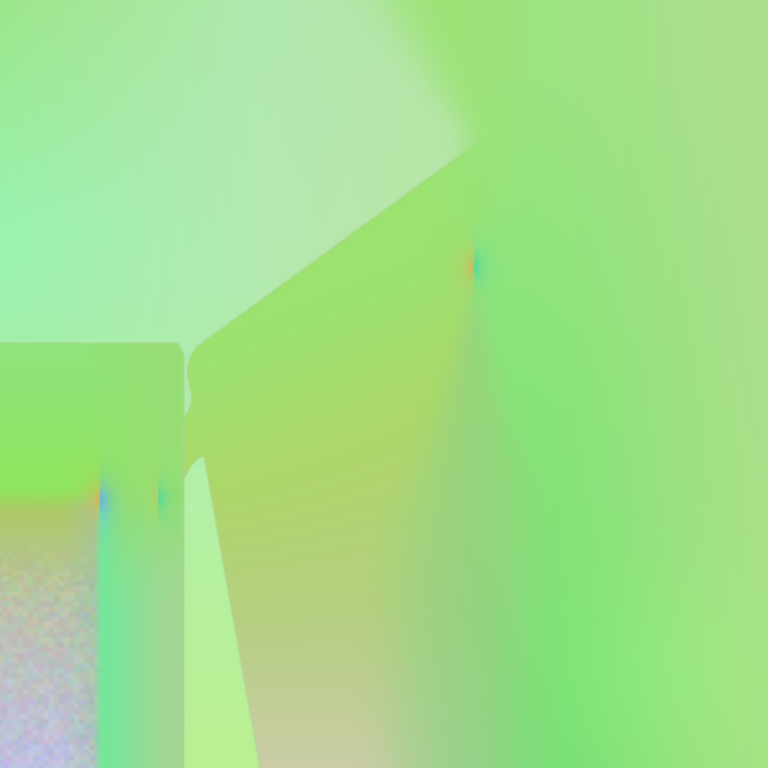
Reproduce this texture map procedurally as a Shadertoy shader.

```glsl
// Soft green direction-map texture: a pale upper field, a low block on the left,
// a warm slanted panel and a broad green field on the right. Regions are cut by
// distance functions and filled with colour ramps, sparks and a little grain.

const vec2 BLOCK_CORNER = vec2(0.2396, 0.5535);
const vec2 PANEL_CORNER = vec2(0.254, 0.547);
const float PANEL_SLOPE = 0.729;
const vec2 WEDGE_TIP = vec2(0.2656, 0.405);
const float WEDGE_SLOPE = 0.180;
const vec2 WINDOW_CORNER = vec2(0.130, 0.349);
const vec2 STRIP_SPARK = vec2(0.206, 0.352);
const vec2 PANEL_SPARK = vec2(0.617, 0.653);
const vec3 SPARK_WARM = vec3(0.86, 0.70, 0.35);
const vec3 SPARK_COOL = vec3(0.28, 0.85, 0.65);
const vec3 SPARK_BLUE = vec3(0.40, 0.68, 0.95);
const vec3 RIM_COLOR = vec3(0.68, 0.82, 0.60);
const float GRAIN_SCALE = 150.0;
const float GRAIN_AMOUNT = 0.09;

float hash(vec2 p) {
    return fract(sin(dot(p, vec2(127.1, 311.7))) * 43758.5453);
}

float noise(vec2 p) {
    vec2 i = floor(p), f = fract(p);
    f = f * f * (3.0 - 2.0 * f);
    return mix(mix(hash(i), hash(i + vec2(1, 0)), f.x),
               mix(hash(i + vec2(0, 1)), hash(i + vec2(1, 1)), f.x), f.y);
}

// Three colour ramp over 0..1 with the middle colour at m
vec3 ramp(vec3 a, vec3 b, vec3 c, float m, float t) {
    return t < m ? mix(a, b, clamp(t / m, 0.0, 1.0))
                 : mix(b, c, clamp((t - m) / (1.0 - m), 0.0, 1.0));
}

// Small point split into a warm left and a cool right half
vec3 spark(vec3 col, vec2 d, vec3 warm, vec3 cool, float size) {
    float glow = exp(-length(d * vec2(1.0, 0.65)) / size);
    return mix(col, mix(warm, cool, smoothstep(-0.0015, 0.0015, d.x)), glow);
}

vec3 paleField(vec2 p) {
    float h = (p.y - 0.55) / 0.45;
    vec3 left = ramp(vec3(0.63, 0.94, 0.67), vec3(0.60, 0.95, 0.69), vec3(0.61, 0.90, 0.54), 0.33, h);
    vec3 middle = ramp(vec3(0.70, 0.92, 0.68), vec3(0.70, 0.91, 0.70), vec3(0.69, 0.91, 0.68), 0.6, h);
    vec3 right = mix(vec3(0.74, 0.90, 0.66), vec3(0.70, 0.90, 0.66), h);
    vec3 upper = ramp(left, middle, right, 0.62, p.x / 0.53);
    vec3 wedge = mix(vec3(0.73, 0.94, 0.57), vec3(0.70, 0.94, 0.66), p.y / 0.4);
    return mix(wedge, upper, smoothstep(0.38, 0.46, p.y));
}

vec3 greenField(vec2 p) {
    // Warm panel, its ramp tilted with the slanted edge
    float s = p.y - 0.4 * (p.x - 0.4) * smoothstep(0.1, 0.5, p.y);
    vec3 warm = ramp(vec3(0.79, 0.80, 0.65), vec3(0.71, 0.81, 0.50), vec3(0.68, 0.84, 0.41), 0.5, s / 0.4);
    warm = mix(warm, vec3(0.61, 0.885, 0.435), smoothstep(0.36, 0.62, s));
    // Green valley, paling toward the right
    vec3 valley = ramp(vec3(0.47, 0.87, 0.46), vec3(0.53, 0.89, 0.47), vec3(0.61, 0.89, 0.51), 0.55, p.y / 0.9);
    vec3 far = mix(vec3(0.65, 0.88, 0.52), vec3(0.68, 0.87, 0.56), p.y);
    vec3 cool = mix(valley, far, smoothstep(0.68, 1.03, p.x));
    cool.g += 0.03 * exp(-dot(p - vec2(0.85, 0.12), p - vec2(0.85, 0.12)) / 0.02);
    // The fold between them sharpens toward the spark
    float below = max(PANEL_SPARK.y - p.y, 0.0);
    float open = smoothstep(0.0, 0.12, p.y - PANEL_SPARK.y);
    float w = mix(0.02 + 0.12 * smoothstep(0.0, 0.4, below), 0.12, open);
    float fold = smoothstep(-w, w, p.x - PANEL_SPARK.x + 0.02 * smoothstep(0.1, 0.6, below));
    vec3 col = mix(warm, cool, fold);
    col = mix(col, vec3(0.58, 0.80, 0.53), 0.45 * fold * (1.0 - fold) * 4.0 * smoothstep(0.0, 0.1, below));
    return spark(col, p - PANEL_SPARK, SPARK_WARM, SPARK_COOL, 0.010);
}

vec3 blockField(vec2 p) {
    vec3 top = mix(vec3(0.56, 0.90, 0.37), vec3(0.56, 0.89, 0.47), smoothstep(0.35, 0.54, p.y));
    top = mix(top, vec3(0.59, 0.87, 0.45), smoothstep(0.10, 0.22, p.x));
    // Grainy window, fading from olive to lilac
    vec3 window = ramp(vec3(0.75, 0.75, 0.89), vec3(0.73, 0.76, 0.68), vec3(0.68, 0.79, 0.40), 0.62, p.y / 0.335);
    window = mix(window, vec3(0.63, 0.77, 0.66), 0.6 * smoothstep(0.075, 0.13, p.x));
    vec2 g = p * GRAIN_SCALE;
    vec3 grain = vec3(noise(g), noise(g + 37.0), noise(g + 71.0)) - 0.5;
    window += grain * GRAIN_AMOUNT * smoothstep(0.32, 0.22, p.y);
    // Teal strip beside the window
    vec3 strip = mix(vec3(0.46, 0.90, 0.60), vec3(0.64, 0.84, 0.58), smoothstep(0.125, 0.235, p.x));
    strip = mix(strip, vec3(0.57, 0.87, 0.46), smoothstep(0.20, 0.38, p.y) * smoothstep(0.13, 0.16, p.x));
    vec3 low = mix(window, strip, smoothstep(0.121, 0.134, p.x));
    float soft = mix(0.018, 0.045, smoothstep(0.12, 0.17, p.x));
    vec3 col = mix(low, top, smoothstep(-soft, soft, p.y - WINDOW_CORNER.y));
    col = spark(col, p - WINDOW_CORNER, SPARK_WARM, SPARK_BLUE, 0.012);
    return spark(col, p - STRIP_SPARK, vec3(0.70, 0.82, 0.40), SPARK_COOL, 0.009);
}

void mainImage(out vec4 fragColor, in vec2 fragCoord) {
    vec2 p = fragCoord / iResolution.xy;
    float aa = max(0.0012, 0.75 / iResolution.y);

    // Left block with a clipped corner
    float block = max(p.x - BLOCK_CORNER.x, p.y - BLOCK_CORNER.y);
    block = max(block, dot(p - vec2(0.232, BLOCK_CORNER.y), vec2(0.898, 0.440)));

    // Slanted panel, its wavy left side and the bridge above the wedge
    float slant = (p.y - PANEL_CORNER.y - PANEL_SLOPE * (p.x - PANEL_CORNER.x)) / length(vec2(1.0, PANEL_SLOPE));
    float side = 0.2465 + 0.0025 * sin((p.y - 0.465) * 95.0) + 0.5 * max(p.y - 0.535, 0.0);
    side -= 0.007 * smoothstep(0.475, 0.445, p.y);
    float wedge = WEDGE_TIP.x + WEDGE_SLOPE * (WEDGE_TIP.y - p.y);
    float panel = max(slant, (p.y > WEDGE_TIP.y ? side : wedge) - p.x);
    float run = clamp((WEDGE_TIP.x - p.x) / 0.026, 0.0, 1.0);
    float bridge = max(WEDGE_TIP.y - 0.03 * run * run - p.y, p.y - 0.447);
    bridge = max(bridge, max(0.237 - p.x, p.x - 0.28));
    panel = min(panel, bridge);

    // The pale field melts away past the end of the slanted edge
    float rise = clamp((p.y - 0.827) / 0.173, 0.0, 1.0);
    float melt = smoothstep(mix(0.57, 0.44, rise), mix(0.645, 0.595, rise), p.x);

    vec3 col = mix(paleField(p), greenField(p), max(smoothstep(aa, -aa, panel), melt));
    col = mix(col, blockField(p), smoothstep(aa, -aa, block));
    float edge = min(abs(block), abs(panel)) / 0.002;
    col = mix(col, RIM_COLOR, 0.35 * exp(-edge * edge) * (1.0 - melt));
    fragColor = vec4(clamp(col, 0.0, 1.0), 1.0);
}
```
